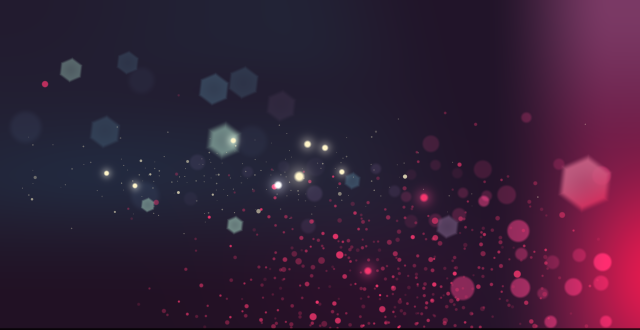
Give the GLSL for this background, as a WebGL 2 fragment shader.

```glsl
#version 300 es
precision highp float;
// Dark navy and plum backdrop with a crimson side glow, hexagonal bokeh and drifting sparkles.

uniform vec2 u_resolution;
out vec4 fragColor;

// Backdrop colours
const vec3 NAVY    = vec3(0.135, 0.138, 0.212);
const vec3 PLUM    = vec3(0.128, 0.066, 0.140);
const vec3 VIOLET  = vec3(0.130, 0.078, 0.160);
const vec3 WINE    = vec3(0.410, 0.110, 0.275);
const vec3 MAUVE   = vec3(0.480, 0.225, 0.395);
const vec3 CRIMSON = vec3(0.890, 0.100, 0.310);
// Light colours
const vec3 STEEL = vec3(0.270, 0.380, 0.470);
const vec3 SAGE  = vec3(0.500, 0.620, 0.590);
const vec3 LILAC = vec3(0.420, 0.320, 0.460);
const vec3 CREAM = vec3(1.000, 0.960, 0.790);
const vec3 PINK  = vec3(0.960, 0.210, 0.430);
const vec3 ROSE  = vec3(0.800, 0.390, 0.530);
// Layout, in canvas heights
const vec2 DUST_CENTRE  = vec2(1.16, 0.13);
const vec2 DUST_SPREAD  = vec2(0.42, 0.25);
const vec2 BAND_CENTRE  = vec2(0.68, 0.455);
const vec2 BAND_SPREAD  = vec2(0.42, 0.095);
const vec2 GLOW_CENTRE  = vec2(1.99, 0.16);
const vec2 GLOW_SPREAD  = vec2(0.21, 0.29);
const float HEX_TILT = 0.12;

vec3 hash3(vec2 p) {
    vec3 q = fract(p.xyx * vec3(0.1031, 0.1030, 0.0973));
    q += dot(q, q.yxz + 33.33);
    return fract((q.xxy + q.yzz) * q.zyx);
}

float bell(vec2 p, vec2 centre, vec2 spread) {
    vec2 q = (p - centre) / spread;
    return exp(-dot(q, q));
}

// Distance to a pointy-topped, slightly tilted hexagon of outer radius r
float hexDistance(vec2 p, float r) {
    float c = cos(HEX_TILT), s = sin(HEX_TILT);
    p = abs(mat2(c, s, -s, c) * p);
    return max(p.x, dot(p, vec2(0.5, 0.866))) - r * 0.866;
}

float coverage(float d, float blur) {
    float edge = max(blur, 0.7 / u_resolution.y);
    return 1.0 - smoothstep(-edge, edge, d);
}

void addHex(inout vec3 col, vec2 p, vec2 centre, float r, float blur, vec3 tint, float alpha) {
    vec2 q = p - centre;
    float rim = 0.85 + 0.15 * smoothstep(0.0, r, length(q));
    col = mix(col, tint, alpha * rim * coverage(hexDistance(q, r), blur));
}

void addLight(inout vec3 col, vec2 p, vec2 centre, float r, vec3 tint) {
    float d = length(p - centre);
    col += tint * 0.28 * exp(-d * d / (r * r * 6.0));
    col = mix(col, tint, coverage(d - r, r * 0.45));
}

// One jittered disc per grid cell, kept where the bell-shaped density allows;
// radii holds the smallest and largest disc
float scatter(vec2 p, float cell, vec2 radii, float blur, vec2 centre, vec2 spread, float amount, float seed) {
    vec2 id = floor(p / cell);
    vec3 h = hash3(id + seed);
    vec3 k = hash3(id + seed + 71.7);
    float r = mix(radii.x, radii.y, k.x * k.x);
    float room = max(0.5 - (r + blur) / cell, 0.0);
    vec2 middle = (id + 0.5 + (h.xy * 2.0 - 1.0) * room) * cell;
    float kept = step(h.z, amount * bell((id + 0.5) * cell, centre, spread));
    return kept * mix(0.3, 1.0, k.y) * coverage(length(p - middle) - r, blur);
}

vec3 backdrop(vec2 p) {
    vec3 col = mix(PLUM, NAVY, smoothstep(0.08, 0.48, p.y));
    col = mix(col, VIOLET, smoothstep(0.95, 1.5, p.x + 0.25 * (p.y - 0.5)));
    col = mix(col, VIOLET, 0.55 * bell(p, vec2(0.0, 1.0), vec2(0.5, 0.35)));
    col = mix(col, VIOLET, 0.4 * bell(p, vec2(0.8, 0.72), vec2(0.5, 0.1)));
    col += vec3(0.0, 0.025, 0.035) * bell(p, vec2(0.3, 0.47), vec2(0.42, 0.14));
    col += vec3(0.04, 0.0, 0.025) * bell(p, DUST_CENTRE, DUST_SPREAD);
    vec3 side = mix(WINE, MAUVE, smoothstep(0.5, 1.0, p.y));
    col = mix(col, side, smoothstep(1.47, 1.86, p.x));
    return mix(col, CRIMSON, bell(p, GLOW_CENTRE, GLOW_SPREAD));
}

void main() {
    vec2 p = gl_FragCoord.xy / u_resolution.y;
    vec3 col = backdrop(p);

    // Faint out-of-focus discs
    col += STEEL * 0.11 * scatter(p, 0.17, vec2(0.025, 0.06), 0.012, vec2(0.5, 0.58), vec2(0.5, 0.22), 0.6, 3.0);
    col += LILAC * 0.22 * scatter(p, 0.09, vec2(0.015, 0.03), 0.006, vec2(0.75, 0.42), vec2(0.35, 0.1), 0.6, 19.0);
    col += PINK * 0.20 * scatter(p, 0.075, vec2(0.015, 0.028), 0.005, vec2(1.4, 0.43), vec2(0.2, 0.1), 0.8, 7.0);
    col += PINK * 0.45 * scatter(p, 0.085, vec2(0.016, 0.036), 0.005, vec2(1.66, 0.16), vec2(0.19, 0.15), 1.0, 11.0);

    // Focal hexagons
    addHex(col, p, vec2(0.215, 0.788), 0.035, 0.005, SAGE, 0.58);
    addHex(col, p, vec2(0.387, 0.810), 0.034, 0.005, STEEL, 0.38);
    addHex(col, p, vec2(0.648, 0.730), 0.047, 0.006, STEEL, 0.58);
    addHex(col, p, vec2(0.738, 0.750), 0.047, 0.006, STEEL, 0.38);
    addHex(col, p, vec2(0.318, 0.601), 0.047, 0.007, STEEL, 0.45);
    addHex(col, p, vec2(0.852, 0.679), 0.045, 0.008, LILAC, 0.20);
    addHex(col, p, vec2(0.678, 0.574), 0.049, 0.013, SAGE, 0.85);
    addHex(col, p, vec2(0.712, 0.318), 0.025, 0.006, SAGE, 0.85);
    addHex(col, p, vec2(0.448, 0.379), 0.021, 0.004, SAGE, 0.75);
    addHex(col, p, vec2(1.068, 0.452), 0.024, 0.006, STEEL, 0.70);
    addHex(col, p, vec2(1.356, 0.313), 0.034, 0.006, LILAC, 0.75);
    vec3 roseShade = mix(CRIMSON, ROSE, smoothstep(-0.16, 0.06, p.y - 0.444 - 0.5 * (p.x - 1.773)));
    addHex(col, p, vec2(1.773, 0.444), 0.080, 0.012, roseShade, 0.88);

    // Pink dust, from coarse to fine
    for (int i = 0; i < 4; i++) {
        float f = float(i);
        float cell = 0.062 - 0.011 * f;
        float dust = scatter(p, cell, vec2(0.003, 0.0115 - 0.002 * f), 0.0025, DUST_CENTRE, DUST_SPREAD, 0.62, 23.0 + 13.0 * f);
        col = mix(col, PINK, dust * (1.0 - 0.17 * f));
    }

    // Pale band of sparkles and fine specks
    float sparkle = scatter(p, 0.062, vec2(0.003, 0.007), 0.002, BAND_CENTRE, BAND_SPREAD, 0.4, 83.0);
    float specks = scatter(p, 0.019, vec2(0.001, 0.0025), 0.0015, BAND_CENTRE, BAND_SPREAD, 0.45, 97.0);
    col = mix(col, CREAM, max(sparkle * 0.8, specks * 0.45));

    // Brightest lights
    addLight(col, p, vec2(0.843, 0.439), 0.0105, vec3(1.0));
    addLight(col, p, vec2(0.907, 0.465), 0.0135, CREAM);
    addLight(col, p, vec2(0.932, 0.563), 0.0095, CREAM);
    addLight(col, p, vec2(0.985, 0.552), 0.0085, CREAM);
    addLight(col, p, vec2(1.036, 0.479), 0.0075, CREAM);
    addLight(col, p, vec2(0.707, 0.574), 0.0075, CREAM);
    addLight(col, p, vec2(0.323, 0.475), 0.0070, CREAM);
    addLight(col, p, vec2(0.409, 0.437), 0.0070, CREAM);
    addLight(col, p, vec2(1.285, 0.401), 0.0110, PINK);
    addLight(col, p, vec2(1.115, 0.179), 0.0100, PINK);

    // Dark lower border
    col *= mix(0.25, 1.0, smoothstep(0.003, 0.008, p.y));
    fragColor = vec4(col, 1.0);
}
```
